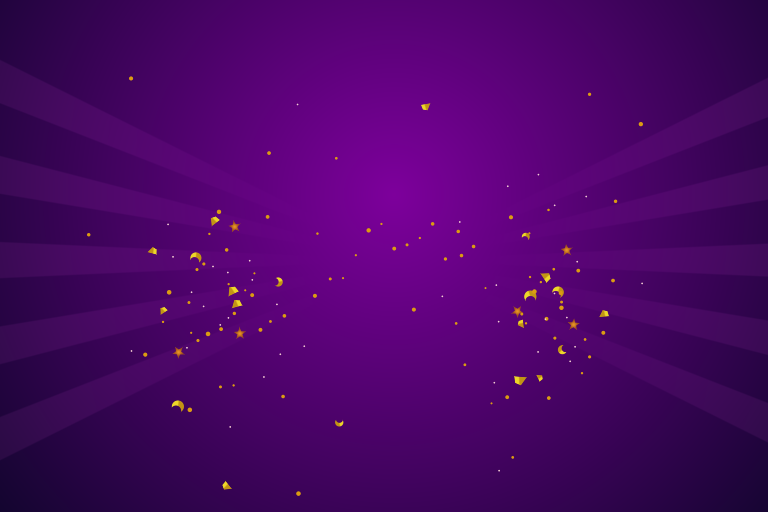
This background is drawn by a Shadertoy shader. Its source:

```glsl
// Purple stage backdrop: a radial glow, faint side rays and gold confetti.
// The rays repeat in angle; the confetti is hashed into two loose clusters
// with a thin row of dots between them.

const float TAU = 6.2831853;

vec3 hash3(float n) {
    vec3 q = fract(vec3(n) * vec3(0.1031, 0.1030, 0.0973) + 0.17);
    q += dot(q, q.yzx + 33.33);
    return fract((q.xxy + q.yzz) * q.zyx);
}

mat2 rotation(float a) {
    float c = cos(a), s = sin(a);
    return mat2(c, s, -s, c);
}

float starDistance(vec2 q, float size) {
    float a = mod(atan(q.x, q.y) + TAU / 10.0, TAU / 5.0) - TAU / 10.0;
    vec2 folded = length(q) * vec2(cos(a), abs(sin(a)));
    return dot(folded - vec2(size, 0.0), vec2(0.384, 0.923));
}

float flakeDistance(vec2 q, float size) {
    return max(abs(q.x) + 0.4 * q.y, abs(q.y) * 1.2 + 0.2 * q.x) - size * 0.75;
}

float crescentDistance(vec2 q, float size) {
    return max(length(q) - size, 0.85 * size - length(q - vec2(0.0, 0.75 * size)));
}

// Five bands on each side, fading out toward their shared apex.
float sideRays(vec2 p, float pixel) {
    vec2 q = p - vec2(0.035, 0.492);
    float period = 0.2086;
    float angle = atan(q.y, abs(q.x));
    float band = abs(angle - period * round(angle / period));
    float soft = pixel / max(length(q), 0.02);
    float inside = 1.0 - smoothstep(-soft, soft, band - 0.045);
    return inside * step(abs(angle), 2.5 * period) * smoothstep(0.12, 0.7, abs(q.x));
}

void addConfetti(inout vec3 color, vec2 p, float pixel) {
    for (int i = 0; i < 140; i++) {
        float id = float(i);
        vec3 h = hash3(id + 7.0), k = hash3(id + 311.0);
        int n = i / 2;
        float side = (i % 2 == 0) ? -1.0 : 1.0;

        // Two tall clusters with stragglers, then the row between them
        float reach = 0.03 + 0.23 * h.x + 0.28 * pow(h.x, 9.0);
        float turn = float(n) * 2.39996 + side;
        vec2 place = vec2(0.31 * side, 0.41) + reach * vec2(0.72 * cos(turn), sin(turn));
        if (i >= 128) place = vec2(-0.13 + 0.025 * (id - 128.0), 0.43 + 0.14 * h.y);

        vec2 q = rotation(TAU * k.x) * (p - place);
        float d;
        vec3 paint;
        if (n < 3) {
            d = starDistance(q, 0.012);
            paint = mix(vec3(0.62, 0.30, 0.12), vec3(0.90, 0.58, 0.14),
                        smoothstep(0.009, 0.0, length(q)));
        } else if (n < 13) {
            float size = mix(0.007, 0.012, k.y);
            d = k.z < 0.3 ? crescentDistance(q, size) : flakeDistance(q, size);
            paint = mix(vec3(0.76, 0.58, 0.08), vec3(0.93, 0.84, 0.16),
                        smoothstep(-pixel, pixel, q.x + 0.3 * q.y));
        } else if (n < 46 || i >= 128) {
            d = length(q) - mix(0.0018, 0.0045, k.y);
            paint = vec3(0.86, 0.61, 0.07);
        } else {
            d = length(q) - 0.0016;
            paint = vec3(0.95, 0.80, 0.82);
        }
        color = mix(color, paint, 1.0 - smoothstep(-0.6 * pixel, 0.6 * pixel, d));
    }
}

void mainImage(out vec4 fragColor, in vec2 fragCoord) {
    float pixel = 1.0 / iResolution.y;
    vec2 p = (fragCoord - vec2(0.5 * iResolution.x, 0.0)) * pixel;

    // Glow falling off to dark corners
    float falloff = min(length(p - vec2(0.02, 0.62)), 1.0);
    vec3 color = mix(vec3(0.49, 0.0, 0.61), vec3(0.07, 0.02, 0.18), falloff);

    color += vec3(0.065, 0.025, 0.055) * sideRays(p, pixel);
    addConfetti(color, p, pixel);
    fragColor = vec4(color, 1.0);
}
```
